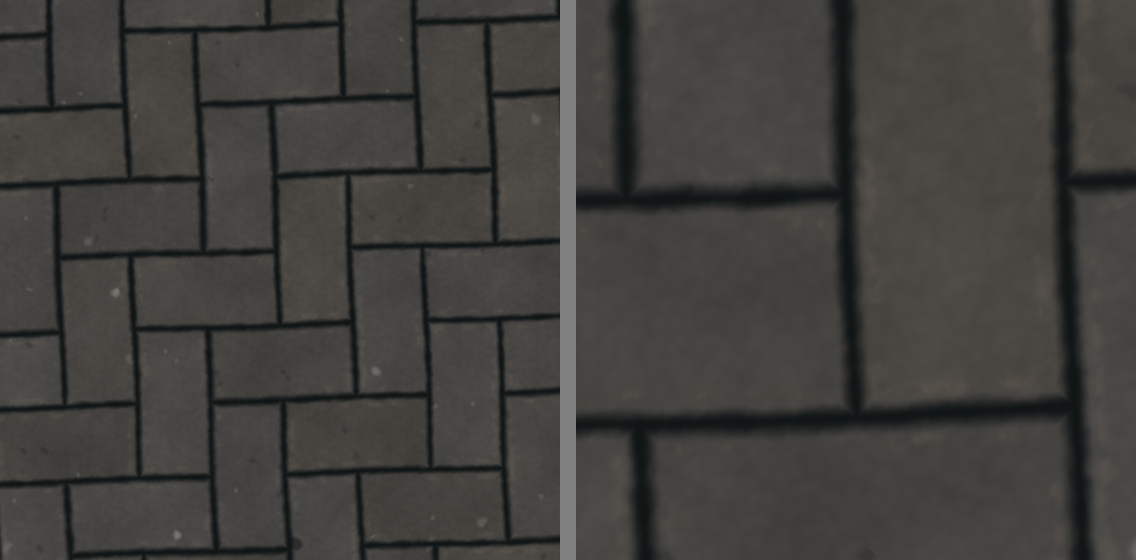
Left: the whole. Right: its middle third, enlarged.
This texture is drawn by a Shadertoy shader. Its source:

```glsl
#define ORIGIN vec2(0.219, 0.057)
#define STEP_ACROSS vec2(0.1302, -0.0043)
#define STEP_DOWN vec2(0.0052, 0.1331)
#define JOINT_HALF 0.088
#define JOINT_ROUGH 0.011
#define BRICK_COLOR vec3(0.277, 0.269, 0.256)
#define JOINT_COLOR vec3(0.065, 0.083, 0.086)
#define SPECK_COLOR vec3(0.52, 0.49, 0.47)
#define STAIN_COLOR vec3(0.16, 0.16, 0.16)
#define TONE_SPREAD 0.024
#define MOTTLE 0.024
#define GRAIN 0.018

vec3 hash3(vec2 p) {
    vec3 q = fract(p.xyx * vec3(0.1031, 0.1030, 0.0973));
    q += dot(q, q.yxz + 33.33);
    return fract((q.xxy + q.yzz) * q.zyx);
}

// Cellular noise: x = distance to nearest point, yz = its random values
vec3 cellular(vec2 p) {
    vec2 base = floor(p);
    vec3 nearest = vec3(9.0);
    for (int y = -1; y <= 1; y++)
    for (int x = -1; x <= 1; x++) {
        vec2 cell = base + vec2(x, y);
        vec3 rnd = hash3(cell + 57.0);
        float dist = length(cell + rnd.xy - p);
        if (dist < nearest.x) nearest = vec3(dist, rnd.z, hash3(cell + 191.0).x);
    }
    return nearest;
}

// Layered sines, each layer turned and bent by the one before
float waves(vec2 p) {
    float sum = 0.0, amp = 0.5;
    for (int i = 0; i < 4; i++) {
        sum += amp * sin(p.x + 1.3 * sin(p.y)) * cos(p.y * 0.9 + sum);
        p = mat2(1.36, 1.14, -1.14, 1.36) * p + 2.7;
        amp *= 0.62;
    }
    return sum;
}

// Herringbone of 2:1 bricks: xy = brick corner cell, z = distance to its edge
vec3 herringbone(vec2 g) {
    vec2 corner = floor(g);
    float phase = mod(corner.x - corner.y, 4.0);
    bool upright = phase < 0.5 || phase > 2.5;
    if (phase > 2.5) corner.y -= 1.0;
    else if (phase > 1.5) corner.x -= 1.0;
    vec2 size = upright ? vec2(1.0, 2.0) : vec2(2.0, 1.0);
    vec2 inside = g - corner;
    vec2 gap = min(inside, size - inside);
    return vec3(corner, min(gap.x, gap.y));
}

void mainImage(out vec4 fragColor, in vec2 fragCoord) {
    vec2 uv = fragCoord / iResolution.xy;
    vec2 p = vec2(uv.x, 1.0 - uv.y);

    // Slightly turned brick grid with uneven laying
    vec2 g = inverse(mat2(STEP_ACROSS, STEP_DOWN)) * (p - ORIGIN);
    g += 0.012 * sin(g.yx * vec2(2.3, 1.9) + vec2(0.4, 1.7));
    vec3 brick = herringbone(g);
    vec3 rnd = hash3(brick.xy + 71.0);

    // Brick face: tone per brick, broad mottling and fine grain
    float broad = waves(p * 21.0);
    float fine = waves(p * 130.0 + 4.0);
    vec3 pores = cellular(p * 95.0);
    vec3 color = BRICK_COLOR + TONE_SPREAD * (rnd.x - 0.5);
    color += (rnd.y - 0.5) * vec3(-0.006, 0.0, 0.010);
    color += MOTTLE * broad + GRAIN * (0.5 * fine + 0.45 - pores.x);

    // Worn warm lip along some edges
    float lip = (brick.z - 0.115) / 0.03;
    color += vec3(0.034, 0.022, 0.014) * exp(-lip * lip) * smoothstep(0.0, 0.7, fine + broad);

    // Scattered pale droppings, dark stains and small flecks
    vec2 bent = p + 0.006 * vec2(waves(p * 70.0), waves(p.yx * 75.0 + 9.0));
    vec3 spot = cellular(bent * 12.0);
    float pale = smoothstep(0.16, 0.04, spot.x) * step(0.955, spot.y);
    float stain = smoothstep(0.20, 0.09, spot.x) * step(spot.y, 0.012);
    vec3 fleck = cellular(bent * 37.0 + 5.0);
    float paleFleck = smoothstep(0.22, 0.05, fleck.x) * step(0.982, fleck.y);
    float pit = smoothstep(0.35, 0.05, fleck.x) * step(fleck.y, 0.025);
    color = mix(color, SPECK_COLOR, pale * mix(0.3, 0.8, spot.z) + 0.3 * paleFleck);
    color = mix(color, STAIN_COLOR, 0.85 * stain + 0.4 * pit);

    // Soft, ragged dark joints
    float ragged = JOINT_ROUGH * (waves(p * 95.0 + 2.0) + 0.6 * fine);
    float width = JOINT_HALF * mix(0.86, 1.14, rnd.z);
    float face = smoothstep(0.0, width, brick.z + ragged);
    fragColor = vec4(mix(JOINT_COLOR, color, face), 1.0);
}
```
